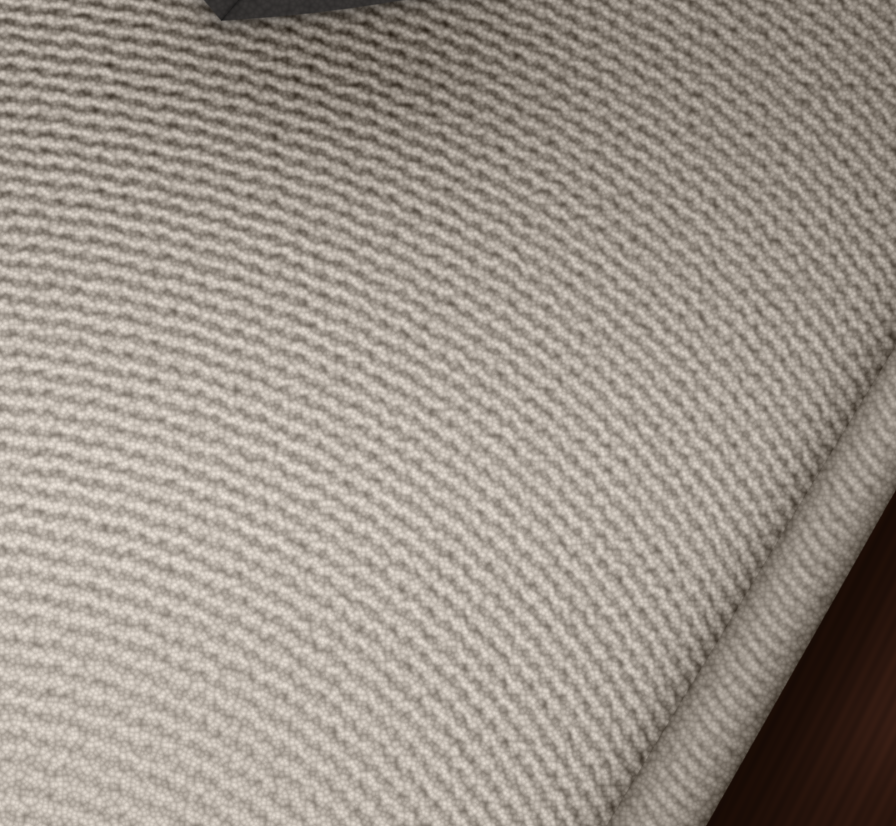
This texture is drawn by a Shadertoy shader. Its source:

```glsl
// Ribbed woven upholstery curving down to a corded seam, above a dark wood floor.
// A quadratic phase field bends the ribs; sines break them into stitches and
// cellular noise adds yarn fuzz. Layers are composited with signed distances.

const float TAU = 6.2831853;
const vec2 SEAM_POINT = vec2(0.734, 0.0);
const vec2 SEAM_NORMAL = vec2(0.857, -0.516);
const vec2 CORD_POINT = vec2(0.855, 0.0);
const vec2 CORD_NORMAL = vec2(0.871, -0.492);
const vec2 CUSHION_TIP = vec2(0.268, 0.975);
const vec3 FABRIC_TINT = vec3(0.0, -0.034, -0.072);
const vec3 FLOOR_DARK = vec3(0.10, 0.045, 0.02);
const vec3 FLOOR_WARM = vec3(0.25, 0.135, 0.095);
const vec3 CUSHION_COLOR = vec3(0.20, 0.19, 0.185);
const float FUZZ_SCALE = 165.0;
const float FUZZ_AMOUNT = 0.20;
const float CORD_RIBS = 56.0;

vec2 hash2(vec2 p) {
    vec3 q = fract(p.xyx * vec3(0.1031, 0.1030, 0.0973));
    q += dot(q, q.yzx + 33.33);
    return fract((q.xx + q.yz) * q.zy);
}

// Distance to the nearest scattered point, about 0 to 1.
float cellular(vec2 p) {
    vec2 cell = floor(p), f = fract(p);
    float nearest = 2.0;
    for (int j = -1; j <= 1; j++)
        for (int i = -1; i <= 1; i++) {
            vec2 o = vec2(i, j);
            vec2 r = o + hash2(cell + o) - f;
            nearest = min(nearest, dot(r, r));
        }
    return sqrt(nearest);
}

// Coverage of the region where the signed distance is negative.
float cover(float d) {
    float w = 1.0 / iResolution.y;
    return 1.0 - smoothstep(-w, w, d);
}

// x counts ribs, y counts stitches along a rib.
vec2 weaveCoords(vec2 p) {
    float rib = 5.0 * p.x + 15.0 * p.x * p.x + 11.0 * p.x * p.x * (1.0 - p.y)
              + 30.0 * p.y + 13.0 * p.y * p.y;
    float stitch = 46.0 * p.x - 5.0 * p.y - 20.0 * p.x * p.y;
    return vec2(rib, stitch);
}

float yarnFuzz(vec2 p) {
    float fine = 0.48 - cellular(p * FUZZ_SCALE);
    float coarse = 0.48 - cellular(p * FUZZ_SCALE * 0.42 + 7.0);
    return fine + 0.45 * coarse;
}

// Signed rib relief: raised yarn is positive, stitched valleys negative.
float ribRelief(vec2 w) {
    float stitch = sin(TAU * w.y + 2.0 * sin(w.x * 1.7));
    float wobble = 0.08 * stitch + 0.05 * sin(w.y * 2.3 + w.x);
    float ridge = cos(TAU * (w.x + wobble));
    float valley = smoothstep(0.2, -0.8, ridge);
    return ridge * 0.85 + valley * stitch * 0.30;
}

float cushionDistance(vec2 p) {
    vec2 q = p - CUSHION_TIP;
    float t = q.x / 0.22;
    float hem = 0.012 * t + 0.013 * t * t;
    return max(hem - q.y, (-q.x - 0.85 * q.y) * 0.76);
}

vec3 seatFabric(vec2 p, float seam, float fuzz) {
    float light = 0.735 - 0.17 * smoothstep(0.35, 1.05, p.y) - 0.05 * p.x;
    light -= 0.07 * exp(min(seam, 0.0) / 0.18);
    light -= 0.22 * exp(min(seam, 0.0) / 0.022);
    vec2 shade = (p - vec2(0.42, 0.95)) / vec2(0.22, 0.13);
    light -= 0.11 * exp(-dot(shade, shade));
    float topLeft = smoothstep(0.4, 1.0, p.y) * (1.0 - smoothstep(0.3, 0.9, p.x));
    float bottomLeft = smoothstep(0.45, 0.0, p.y) * (1.0 - smoothstep(0.2, 0.7, p.x));
    float contrast = 0.115 + 0.06 * topLeft - 0.05 * bottomLeft;
    light += contrast * ribRelief(weaveCoords(p)) + FUZZ_AMOUNT * fuzz;
    return vec3(light) + FABRIC_TINT;
}

vec3 cordFabric(vec2 p, float seam, float edge, float fuzz) {
    float across = clamp(seam / (seam - edge), 0.0, 1.0);
    float along = dot(p, vec2(-SEAM_NORMAL.y, SEAM_NORMAL.x));
    float bulge = sin(across * 0.5 * TAU);
    float ribs = cos(TAU * (along * CORD_RIBS + 1.6 * across + 0.5 * bulge));
    float light = 0.34 + 0.30 * sqrt(bulge) - 0.10 * across;
    light += 0.075 * ribs * bulge + 0.16 * fuzz;
    return vec3(light) + FABRIC_TINT;
}

vec3 woodFloor(vec2 p, float edge) {
    vec2 g = vec2(dot(p, CORD_NORMAL), dot(p, vec2(0.492, 0.871)));
    float grain = sin(g.x * 210.0 + 3.0 * sin(g.y * 9.0)) + sin(g.x * 487.0 + g.y * 25.0);
    float glow = smoothstep(0.0, 0.16, edge) * (0.55 + 0.45 * smoothstep(0.0, 0.15, p.y));
    return mix(FLOOR_DARK, FLOOR_WARM, glow * 0.8) * (1.0 + 0.06 * grain);
}

void mainImage(out vec4 fragColor, in vec2 fragCoord) {
    vec2 p = fragCoord / iResolution.y;
    float seam = dot(p - SEAM_POINT, SEAM_NORMAL);
    float edge = dot(p - CORD_POINT, CORD_NORMAL);
    float fuzz = yarnFuzz(p);

    // Floor, cord and seat from back to front.
    vec3 color = woodFloor(p, edge);
    color = mix(color, cordFabric(p, seam, edge, fuzz), cover(edge));
    color = mix(color, seatFabric(p, seam, fuzz), cover(seam));

    // Cushion corner with its contact shadow and folded crease.
    float cushion = cushionDistance(p);
    color *= 1.0 - 0.35 * exp(-max(cushion, 0.0) / 0.012);
    vec2 q = p - CUSHION_TIP;
    float crease = exp(-abs(q.x - 0.85 * q.y) / 0.004);
    vec3 cloth = CUSHION_COLOR * (1.0 - 0.45 * crease + 0.25 * fuzz);
    color = mix(color, cloth, cover(cushion));

    fragColor = vec4(clamp(color, 0.0, 1.0), 1.0);
}
```
